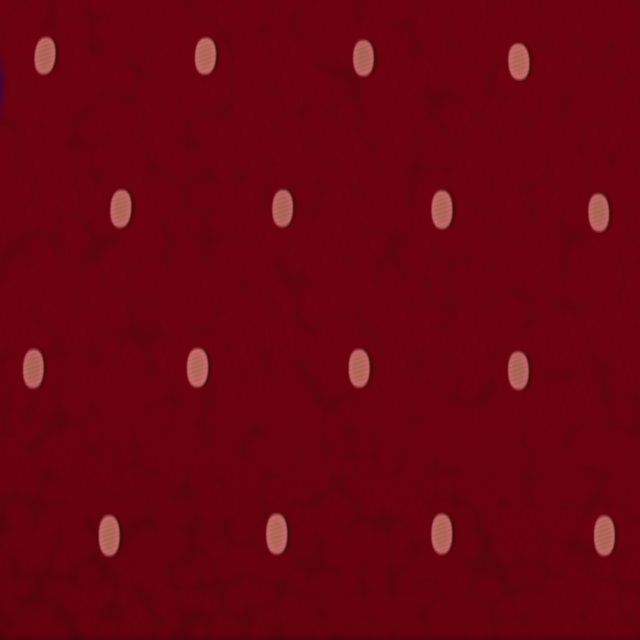
This pattern is drawn by a WebGL 2 fragment shader. Its source:

```glsl
#version 300 es
precision highp float;
// Crimson woven cloth with staggered rows of small pale oval dots.

uniform vec2 u_resolution;
out vec4 fragColor;

const int ROWS = 4;
const int COLUMNS = 4;
const vec3 CRIMSON = vec3(0.425, 0.005, 0.058);
const vec3 DARK_CRIMSON = vec3(0.355, 0.018, 0.048);
const vec3 OLIVE_SHADE = vec3(0.235, 0.055, 0.015);
const vec3 PINK_RIM = vec3(0.76, 0.40, 0.41);
const vec3 TAN_CORE = vec3(0.69, 0.40, 0.34);
const vec3 VIOLET = vec3(0.22, 0.01, 0.27);

vec2 hash2(vec2 p) {
  vec3 q = fract(vec3(p.xyx) * vec3(0.1031, 0.1030, 0.0973));
  q += dot(q, q.yzx + 33.33);
  return fract((q.xx + q.yz) * q.zy);
}

// Distance to the nearest scattered point, in cell units.
float cellular(vec2 p) {
  vec2 cell = floor(p);
  float nearest = 4.0;
  for (int j = -1; j <= 1; j++) {
    for (int i = -1; i <= 1; i++) {
      vec2 neighbour = cell + vec2(i, j);
      vec2 offset = neighbour + hash2(neighbour) - p;
      nearest = min(nearest, dot(offset, offset));
    }
  }
  return sqrt(nearest);
}

// Approximate signed distance to a slightly squared oval.
float ovalDistance(vec2 p, vec2 radii) {
  vec2 q = pow(abs(p) / radii, vec2(2.3));
  return (pow(q.x + q.y, 1.0 / 2.3) - 1.0) * radii.x;
}

float coverage(float distance, float softness) {
  return 1.0 - smoothstep(-softness, softness, distance);
}

// Dot centre on the gently stretched lattice; y runs down from the top.
vec2 dotCentre(float row, float column) {
  float stagger = 0.1276 * mod(row, 2.0);
  float spacing = 0.2507 + 0.0013 * row + 0.0008 * row * row;
  float x = 0.0703 - 0.0091 * row + stagger + column * spacing
          - 0.00195 * column * (column - 1.0);
  float side = column - 1.5;
  float sag = side * (0.0031 - 0.00104 * row) + 0.0013 * (side * side - 1.25);
  return vec2(x, 0.0905 + 0.2319 * row + 0.0055 * row * row + sag);
}

// Mottled ground with faint threads and darker lower corners.
vec3 cloth(vec2 p) {
  float blotches = 0.6 * cellular(p * vec2(34.0, 27.0))
                 + 0.4 * cellular(p * vec2(13.0, 11.0) + 7.0);
  float threads = sin(p.x * 410.0 + 2.0 * sin(p.y * 23.0))
                * sin(p.y * 130.0 + 3.0 * sin(p.x * 37.0));
  float lowerShade = smoothstep(0.45, 1.0, p.y) * (1.0 - 0.5 * p.x);
  float shade = smoothstep(0.40, 0.95, blotches + 0.05 * threads + 0.16 * lowerShade);
  vec3 colour = mix(CRIMSON, DARK_CRIMSON, 0.85 * shade);
  colour *= 1.0 + 0.012 * threads - 0.07 * lowerShade;
  return colour * mix(1.0, 0.85, smoothstep(0.988, 1.0, p.y));
}

// One woven dot: olive shade on its right, pink rim, tan core.
vec3 paintDot(vec3 ground, vec2 p, vec2 radii, float tone, float softness) {
  float shade = coverage(ovalDistance(p - vec2(0.0055, 0.0), radii), softness * 1.5);
  float body = coverage(ovalDistance(p, radii), softness);
  float core = coverage(ovalDistance(p, radii * vec2(0.58, 0.7)), softness * 1.4);
  float weave = 0.025 * sin(p.y * 900.0 + p.x * 300.0);
  vec3 thread = mix(PINK_RIM, TAN_CORE, core) * (tone + weave);
  return mix(mix(ground, OLIVE_SHADE, 0.8 * shade), thread, body);
}

void main() {
  vec2 p = gl_FragCoord.xy / u_resolution;
  p.y = 1.0 - p.y;
  float softness = max(0.0022, 0.75 / min(u_resolution.x, u_resolution.y));
  vec3 colour = cloth(p);

  // Violet smudge at the left edge
  vec2 smudge = (p - vec2(0.0, 0.135)) / vec2(0.008, 0.042);
  colour = mix(colour, VIOLET, 0.75 * exp(-dot(smudge, smudge)));

  for (int row = 0; row < ROWS; row++) {
    for (int column = 0; column < COLUMNS; column++) {
      vec2 id = vec2(column, row);
      vec2 wear = hash2(id + 3.0) - 0.5;
      vec2 offset = p - dotCentre(id.y, id.x);
      float lean = 0.07 * (1.0 - id.x / 2.0) * (1.0 - id.y / 3.0);
      offset.x += lean * offset.y;
      vec2 radii = vec2(0.0163, 0.0284 + 0.0009 * id.y) * (1.0 + 0.04 * wear);
      colour = paintDot(colour, offset, radii, 1.0 + 0.06 * wear.x, softness);
    }
  }
  fragColor = vec4(colour, 1.0);
}
```
